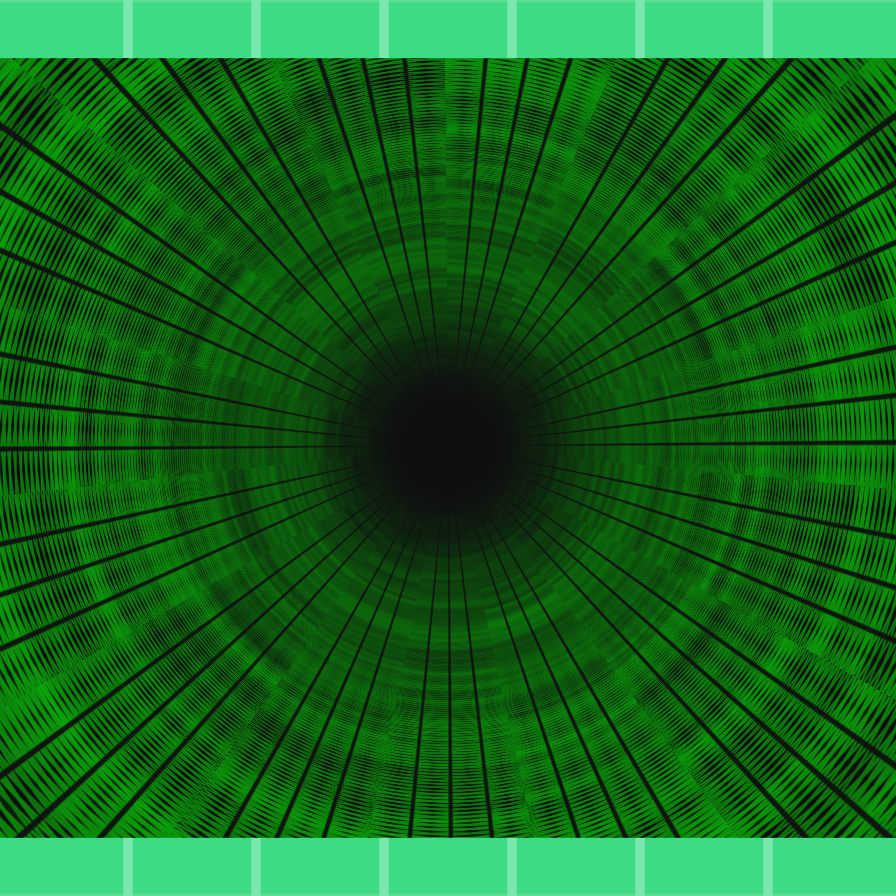
Reproduce this background procedurally as a WebGL 2 fragment shader.

```glsl
#version 300 es
precision highp float;
// A dark green tunnel of fine rings cut by black spokes, framed by tiled bars.
// Polar sectors hold the spokes; inverse radius spaces the rings, and hashed
// arcs break them into shimmering patches that fade into a black core.

uniform vec2 u_resolution;
out vec4 outColor;

const float TAU = 6.2831853;
const vec3 DARK = vec3(0.055, 0.062, 0.058);
const vec3 GREEN = vec3(0.04, 0.66, 0.035);
const vec3 BAR = vec3(0.24, 0.86, 0.52);
const vec3 BAR_GAP = vec3(0.48, 0.91, 0.67);
const vec2 CENTER = vec2(0.5, 0.5025);
const float BAR_HEIGHT = 0.065;
const float BAR_TILES = 7.0;
const float GAP_WIDTH = 0.0104;
const float SPOKES = 60.0;
const float SPOKES_PER_SECTOR = 4.0;
const float SECTOR_SHIFT = 3.0;      // first sector seam, in spokes
const float SPOKE_TURN = 0.07;       // rotation of all spokes, in spokes
const float SPOKE_HALF_ANGLE = 0.0056;
const float RING_DEPTH = 38.0;       // ring phase is RING_DEPTH / radius
const float RING_TILT = 3.2;
const float CORE_RADIUS = 0.045;
const float FOG_RADIUS = 0.215;

float hash(vec2 p) {
  return fract(sin(dot(p, vec2(127.1, 311.7))) * 43758.5453);
}

// Hashed steps along the radius, blended smoothly, one set per row.
float arcNoise(float x, float row) {
  float i = floor(x);
  return mix(hash(vec2(i, row)), hash(vec2(i + 1.0, row)),
             smoothstep(0.0, 1.0, x - i)) - 0.5;
}

vec3 tunnel(vec2 p, float pixel) {
  float r = max(length(p), 0.001);
  float cell = mod(atan(p.y, p.x) / TAU * SPOKES - SPOKE_TURN, SPOKES);
  float lane = fract(cell) - 0.5;
  float laneId = floor(cell);
  float sectors = SPOKES / SPOKES_PER_SECTOR;
  float sector = mod(floor((cell - SECTOR_SHIFT) / SPOKES_PER_SECTOR), sectors);
  float rim = smoothstep(0.18, 0.46, r);

  // Broad arcs, patches per sector and lane, then fine streaks.
  float broad = arcNoise(r * 38.0, 40.0);
  float patches = arcNoise(r * 62.0, sector) + 0.5 * arcNoise(r * 55.0, laneId + 90.0);
  float streak = arcNoise(r * 290.0, sector + 20.0) + 0.6 * arcNoise(r * 190.0, 60.0);
  float value = 0.47 + mix(0.07, 0.15, rim) * (broad + patches);
  value += mix(0.22, 0.12, rim) * streak;

  // Two tilted ring families cross into long lens shapes near the rim.
  float phase = TAU * (RING_DEPTH / r + hash(vec2(sector, 7.0)));
  float tilt = RING_TILT * lane * (0.7 + 0.6 * hash(vec2(laneId, 3.0)));
  float rings = max(sin(phase + tilt), sin(phase - tilt)) + 0.8 * patches;
  value += rim * (0.72 * smoothstep(-0.8, 0.75, rings) - 0.43);
  value *= smoothstep(CORE_RADIUS, FOG_RADIUS, r);

  // Spokes widen with radius; sector seams are left open.
  float nearest = floor(cell + 0.5);
  float across = abs(cell - nearest) * TAU / SPOKES * r;
  float halfWidth = SPOKE_HALF_ANGLE * r;
  float soft = 0.7 * pixel + 0.25 * halfWidth;
  float spoke = 1.0 - smoothstep(halfWidth - soft, halfWidth + soft, across);
  float isSeam = 1.0 - step(0.5, abs(mod(nearest, SPOKES_PER_SECTOR) - SECTOR_SHIFT));
  value *= 1.0 - 0.95 * spoke * (1.0 - isSeam);

  return mix(DARK, GREEN, clamp(value, 0.0, 1.0));
}

vec3 tiledBar(vec2 uv, float pixel) {
  float gap = abs(fract(uv.x * BAR_TILES + 0.5) - 0.5) / BAR_TILES;
  float light = 1.0 - smoothstep(-0.5 * pixel, 0.5 * pixel, gap - 0.5 * GAP_WIDTH);
  light *= step(0.5 / BAR_TILES, min(uv.x, 1.0 - uv.x));
  float rim = 1.0 - smoothstep(0.001, 0.004, min(uv.y, 1.0 - uv.y));
  return mix(BAR, BAR_GAP, max(light, 0.5 * rim));
}

void main() {
  vec2 uv = gl_FragCoord.xy / u_resolution;
  float pixel = 1.0 / min(u_resolution.x, u_resolution.y);
  float edge = min(uv.y, 1.0 - uv.y) - BAR_HEIGHT;
  float inside = smoothstep(-0.5 * pixel, 0.5 * pixel, edge);
  vec3 color = mix(tiledBar(uv, pixel), tunnel(uv - CENTER, pixel), inside);
  outColor = vec4(color, 1.0);
}
```
